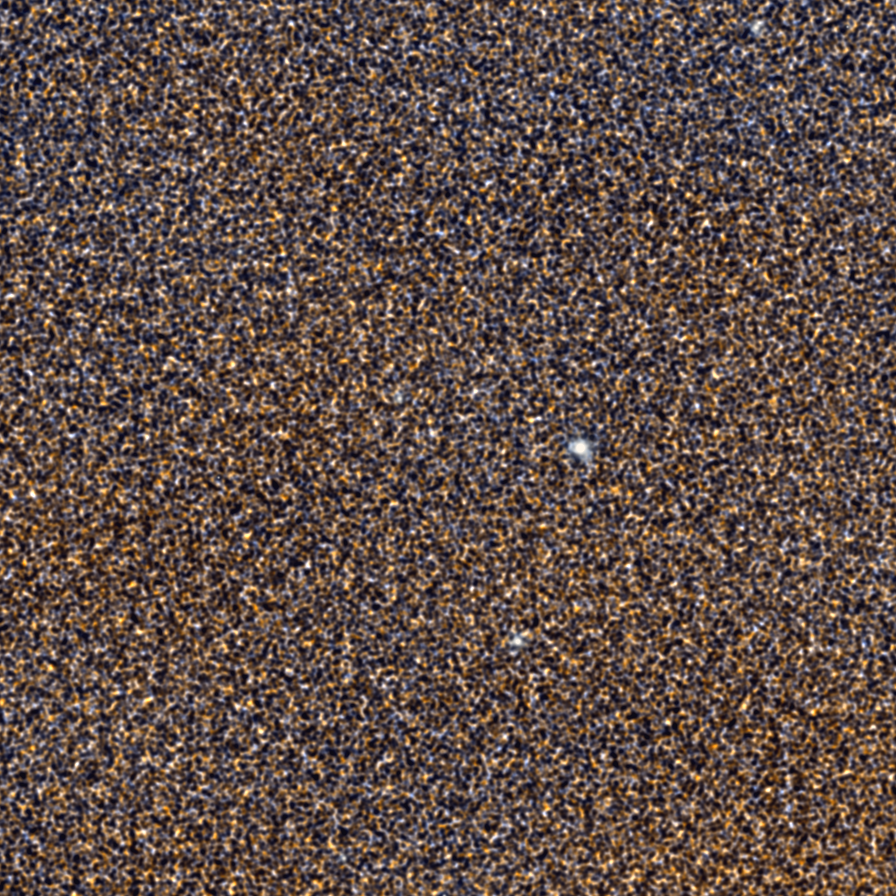
This texture is drawn by a WebGL 1 fragment shader. Its source:

```glsl
precision highp float;

uniform vec2 u_resolution;

#define GRAIN_CELLS 140.0
#define CHROMA_CELLS 128.0
#define MEAN_COLOR vec3(0.378, 0.310, 0.285)
#define LIGHT_AXIS vec3(0.208, 0.172, 0.115)
#define WARM_AXIS vec3(0.028, -0.024, -0.106)
#define SHADOW_FLOOR vec3(0.045, 0.035, 0.080)
#define HAZE_TINT vec3(0.050, 0.006, -0.050)
#define HALO_COLOR vec3(0.43, 0.60, 0.80)
#define CORE_COLOR vec3(1.0, 0.97, 0.92)
#define STAR_COUNT 16
#define STAR_RADIUS 0.0105

vec2 randomGradient(vec2 cell) {
  vec3 h = fract(cell.xyx * vec3(0.1031, 0.1030, 0.0973));
  h += dot(h, h.yzx + 33.33);
  float angle = 6.28318 * fract((h.x + h.y) * h.z);
  return vec2(cos(angle), sin(angle));
}

float gradientNoise(vec2 p) {
  vec2 cell = floor(p);
  vec2 f = p - cell;
  vec2 w = f * f * f * (f * (f * 6.0 - 15.0) + 10.0);
  vec2 e = vec2(0.0, 1.0);
  float a = dot(randomGradient(cell), f);
  float b = dot(randomGradient(cell + e.yx), f - e.yx);
  float c = dot(randomGradient(cell + e.xy), f - e.xy);
  float d = dot(randomGradient(cell + e.yy), f - e.yy);
  return mix(mix(a, b, w.x), mix(c, d, w.x), w.y);
}

// Turned layers hide the lattice and a wider one clumps the grains;
// the result has about unit deviation.
float grain(vec2 p) {
  mat2 turn = mat2(0.8, 0.6, -0.6, 0.8);
  vec2 q = turn * p;
  float clump = gradientNoise(p * 0.45 + 93.1);
  float coarse = gradientNoise(q + 17.3);
  float fine = gradientNoise(turn * q * 1.23 + 241.7);
  return 2.65 * (coarse + fine) + 1.9 * clump;
}

// Scattered spots, from one bright star down to faint specks.
vec3 addStars(vec3 color, vec2 uv, float light) {
  for (int i = 0; i < STAR_COUNT; i++) {
    float n = float(i);
    vec2 center = fract(vec2(0.648, 0.5) + n * vec2(0.762, 0.3335)
                        + n * n * vec2(0.168, 0.4505));
    float radius = STAR_RADIUS * pow(n + 1.0, -0.6);
    float power = 0.3 + 0.7 / (1.0 + 0.3 * n);
    float d = length(uv - center) / radius;
    float halo = exp(-0.45 * d * d) * clamp(0.85 + 0.25 * light, 0.0, 1.0);
    float core = exp(-2.0 * d * d);
    color = mix(color, HALO_COLOR + 0.06 * light, halo * power * 0.85);
    color = mix(color, CORE_COLOR, min(1.0, 1.4 * core * power));
  }
  return color;
}

void main() {
  vec2 uv = gl_FragCoord.xy / u_resolution.y;

  // Fine grain in lightness, skewed to bright peaks, and in warmth
  float light = grain(uv * GRAIN_CELLS);
  light += 0.14 * (light * light - 1.0);
  float warmth = grain(uv * CHROMA_CELLS + 513.0);
  float saturation = clamp(0.75 + 0.35 * light, 0.25, 1.6);

  // Broad haze: cooler above, browner below, with dim patches
  float haze = gradientNoise(uv * 2.6 + 5.4)
             + 0.5 * gradientNoise(uv * vec2(4.0, 7.0) + 31.2)
             + 0.7 * (0.5 - uv.y);
  float dimming = gradientNoise(uv * vec2(3.0, 5.0) + 71.6)
                + 0.6 * gradientNoise(uv * 11.0 + 12.8);

  vec3 color = MEAN_COLOR + (light + 0.25 * dimming) * LIGHT_AXIS
             + warmth * saturation * WARM_AXIS + haze * HAZE_TINT;
  color = max(color, SHADOW_FLOOR);

  color = addStars(color, uv, light);
  gl_FragColor = vec4(clamp(color, 0.0, 1.0), 1.0);
}
```
